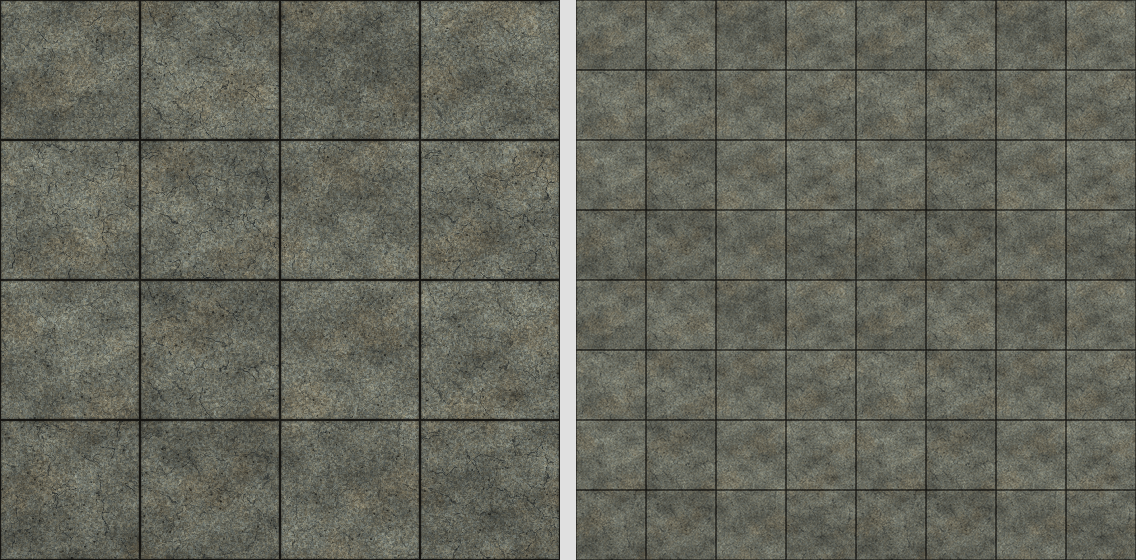
Left: one tile. Right: repeated 2 by 2.
Reproduce this texture procedurally as a Shadertoy shader.

```glsl
const float TAU = 6.2831853;

vec2 hash2(vec2 p) {
    vec3 q = fract(p.xyx * vec3(0.1031, 0.1030, 0.0973));
    q += dot(q, q.yzx + 33.33);
    return fract((q.xx + q.yz) * q.zy);
}

// Wrapping cellular noise: centre distance, border distance, two random values
vec4 cells(vec2 p, float period) {
    vec2 base = floor(p), nearest = vec2(8.0), second = vec2(8.0), id = vec2(0.0);
    for (int y = -1; y <= 1; y++)
    for (int x = -1; x <= 1; x++) {
        vec2 cell = base + vec2(x, y);
        vec2 wrapped = mod(cell, period);
        vec2 toPoint = cell + hash2(wrapped) - p;
        if (dot(toPoint, toPoint) < dot(nearest, nearest)) {
            second = nearest;
            nearest = toPoint;
            id = wrapped;
        } else if (dot(toPoint, toPoint) < dot(second, second)) {
            second = toPoint;
        }
    }
    float border = dot(0.5 * (nearest + second), normalize(second - nearest));
    return vec4(length(nearest), border, hash2(id + 37.0));
}

// Layered sines with whole frequencies, each bent by the sum before it
float waves(vec2 p, float frequency, float seed) {
    float sum = 0.0, amplitude = 0.55;
    for (int i = 0; i < 6; i++) {
        float angle = float(i) * 2.4 + seed;
        vec2 k = round(frequency * vec2(cos(angle), sin(angle)));
        sum += amplitude * sin(TAU * dot(k, p) + seed * 7.3 + 2.2 * sum);
        frequency *= 1.7;
        amplitude *= 0.68;
    }
    return sum;
}

// Broken hairlines at two scales; p runs from 0 to 1 over one slab
float cracks(vec2 p, float seed, float pixel) {
    vec2 bent = p + 0.022 * vec2(waves(p, 3.0, seed), waves(p, 3.0, seed + 4.1));
    float amount = 0.0;
    for (int i = 0; i < 2; i++) {
        float scale = 2.6 + 3.0 * float(i);
        float border = cells(bent * scale + floor(seed * 9.0), 64.0).y / scale;
        float line = 1.0 - smoothstep(0.0, 0.003 + 0.5 * pixel, border);
        float broken = smoothstep(-0.1, 0.5, waves(p, 3.0, seed + 2.7 + float(i)));
        amount = max(amount, line * broken * (1.0 - 0.2 * float(i)));
    }
    return amount;
}

void mainImage(out vec4 fragColor, in vec2 fragCoord) {
    vec2 uv = fract(fragCoord / iResolution.xy);
    float pixel = 1.0 / iResolution.y;
    vec2 slab = floor(uv * 4.0), local = fract(uv * 4.0);
    vec2 slabRandom = hash2(slab + 11.0);

    // Weathered concrete with broad stains
    float stain = waves(uv, 4.0, 1.3);
    float blotch = waves(uv, 11.0, 5.2);
    vec3 color = vec3(0.4, 0.408, 0.366);
    color *= 1.0 + 0.11 * stain + 0.085 * blotch + 0.12 * (slabRandom.x - 0.5);
    color *= mix(vec3(1.0), vec3(1.03, 0.99, 0.95), smoothstep(0.1, 0.9, waves(uv, 4.0, 8.6)));

    // Sandy grain in warm and cool shades
    vec4 fine = cells(uv * 440.0, 440.0);
    vec4 coarse = cells(uv * 270.0, 270.0);
    vec4 gravel = cells(uv * 130.0, 130.0);
    color *= 1.0 + 0.32 * (fine.z - 0.5) + 0.26 * (coarse.z - 0.5);
    color *= 1.0 + 0.16 * (gravel.z - 0.5) * (1.0 - smoothstep(0.2, 0.7, gravel.x));
    color *= mix(vec3(1.05, 1.0, 0.93), vec3(0.95, 1.0, 1.07), 0.5 * (fine.w + coarse.w));

    // Small dark pits and a few pale flecks
    vec4 spot = cells(uv * 128.0 + 0.5, 128.0);
    float radius = 0.08 + 0.18 * spot.w;
    float spotShape = 1.0 - smoothstep(0.5 * radius, radius + 64.0 * pixel, spot.x);
    float pitted = step(spot.z, 0.04 - 0.06 * blotch);
    color *= 1.0 - 0.5 * spotShape * pitted;
    color += 0.1 * spotShape * step(0.99, spot.z);

    // Cracks share a layout on every second slab, with differing strength
    float seed = 1.0 + 6.0 * hash2(mod(slab, 2.0) + 3.0).x;
    float crack = cracks(local, seed, 4.0 * pixel) * (0.6 + 0.6 * coarse.w);
    color = mix(color, vec3(0.13, 0.145, 0.15), crack * mix(0.45, 0.8, slabRandom.y));

    // Dirty slab rims and nearly black joints
    vec2 rim = (0.5 - abs(local - 0.5)) / 4.0;
    float edge = min(rim.x, rim.y) + 0.0002 * blotch;
    color *= mix(0.75, 1.0, smoothstep(0.001, 0.006, edge));
    float joint = 1.0 - smoothstep(0.0006, 0.0014 + 0.5 * pixel, edge);
    color = mix(color, vec3(0.075, 0.07, 0.06), joint);

    fragColor = vec4(color, 1.0);
}
```
